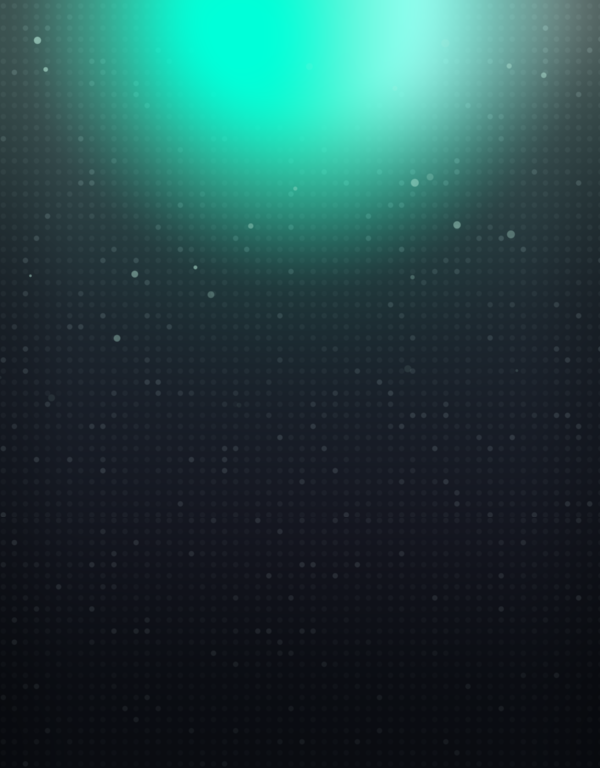
A WebGL 1 fragment shader for this background:

```glsl
precision highp float;
// A teal and pale mint light spills from the top edge into a near-black blue.
// Layered radial falloffs form the light; a hashed dot grid and a loop of
// small scattered motes lie over it. Lengths are in canvas widths.

uniform vec2 u_resolution;

float hash(vec2 p) {
  return fract(sin(dot(p, vec2(127.1, 311.7))) * 43758.54);
}

// Gaussian falloff with a separate radius on each axis
float falloff(vec2 p, vec2 radius) {
  p /= radius;
  return exp(-dot(p, p));
}

// Filled disc with an edge about one pixel wide
float disc(float dist, float radius, float pixel) {
  return 1.0 - smoothstep(radius - pixel, radius + pixel, dist);
}

vec3 backdrop(vec2 p) {
  vec3 color = mix(vec3(0.092, 0.112, 0.152), vec3(0.038, 0.047, 0.068),
                   smoothstep(0.6, 1.25, p.y));
  color += vec3(0.008, 0.0, 0.006) * falloff(p - vec2(0.55, 0.9), vec2(0.5, 0.14));
  // Grey-green haze, with a wider green bleed under the light
  color += vec3(0.19, 0.28, 0.23) * exp(-p.y * p.y / 0.13);
  color += vec3(0.0, 0.09, 0.06) * falloff(p - vec2(0.5, 0.36), vec2(0.32, 0.2));
  color += vec3(0.14, 0.11, 0.11) * falloff(p - vec2(0.95, 0.0), vec2(0.12, 0.14));
  // Slightly darker side edges
  return color * (1.0 - 0.18 * smoothstep(0.36, 0.52, abs(p.x - 0.5)));
}

float lightAmount(vec2 p) {
  return 1.0 - smoothstep(0.16, 0.5, length(p - vec2(0.505, 0.0)));
}

vec3 lightColor(vec2 p) {
  vec3 teal = mix(vec3(0.0, 1.0, 0.85), vec3(0.17, 0.92, 0.75),
                  smoothstep(0.04, 0.28, length(p - vec2(0.4, 0.06))));
  float pale = smoothstep(0.43, 0.73, p.x) * (1.0 - smoothstep(0.1, 0.42, p.y));
  return mix(teal, vec3(0.57, 1.0, 0.94), pale);
}

// Regular grid of faint dots, a few of them brighter
float dotGrid(vec2 p, float pixel) {
  const float pitch = 0.01844;
  vec2 grid = p / pitch + vec2(0.2, -0.04);
  grid.y += 0.5 * step(0.862, p.y); // half-row offset in the lower part
  vec2 cell = floor(grid);
  float seed = hash(cell);
  float strength = 0.018 + 0.022 * hash(cell + 37.0) + 0.075 * smoothstep(0.9, 0.97, seed);
  float dist = length(fract(grid) - 0.5) * pitch;
  return strength * disc(dist, 0.0044, pixel);
}

// Small motes scattered through the upper half, dimmer further down
float motes(vec2 p, float pixel) {
  float total = 0.0;
  for (int i = 0; i < 24; i++) {
    float id = float(i);
    vec2 center = vec2(hash(vec2(id, 3.0)), 0.06 + 0.62 * hash(vec2(id, 8.0)));
    float size = mix(0.002, 0.007, hash(vec2(id, 15.0)));
    float strength = mix(0.25, 0.65, hash(vec2(id, 21.0)));
    strength *= 1.0 - smoothstep(0.4, 0.75, center.y);
    total = max(total, strength * disc(length(p - center), size, pixel));
  }
  return total;
}

void main() {
  // x runs to the right, y runs down from the top edge
  vec2 p = vec2(gl_FragCoord.x, u_resolution.y - gl_FragCoord.y) / u_resolution.x;
  float pixel = 1.0 / u_resolution.x;
  float light = lightAmount(p);

  vec3 color = mix(backdrop(p), lightColor(p), light);

  // Dots fade inside the light and toward the bottom
  float dotFade = (1.0 - light) * (1.0 - 0.45 * smoothstep(0.8, 1.25, p.y));
  color += vec3(0.9, 1.0, 0.98) * dotGrid(p, pixel) * dotFade;
  color = mix(color, vec3(0.75, 0.95, 0.88), motes(p, pixel) * (1.0 - 0.8 * light));

  gl_FragColor = vec4(color, 1.0);
}
```
